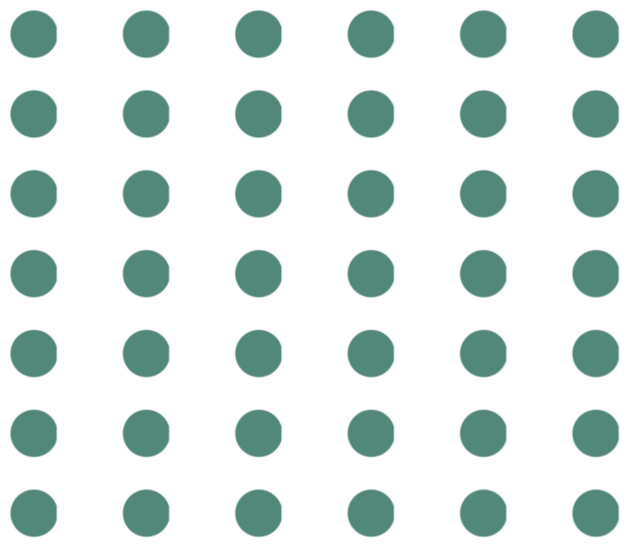
Write a WebGL 2 fragment shader that draws this pattern.

```glsl
#version 300 es
precision highp float;
// Draws a regular grid of green dots, six across and seven down, on white.

uniform vec2 u_resolution;
out vec4 fragColor;

const vec3 PAPER = vec3(1.0);
const vec3 GREEN = vec3(0.318, 0.533, 0.478);

// Lengths are fractions of the canvas height.
const vec2 FIRST_CENTER = vec2(0.0622, 0.0635);
const vec2 PITCH = vec2(0.2051, 0.1457);
const float RADIUS = 0.0431;
const float RIGHT_TRIM = 0.0413;
const float SOFTNESS = 0.0023;

// Offset from the center of the nearest grid cell.
vec2 repeatCell(vec2 p, vec2 first, vec2 pitch) {
    return (fract((p - first) / pitch + 0.5) - 0.5) * pitch;
}

// Signed distance to a disc with a slightly flattened right side.
float trimmedDisc(vec2 p, float radius, float trim) {
    return max(length(p) - radius, p.x - trim);
}

// Coverage of a shape with a smooth edge.
float fillMask(float dist, float blur) {
    return 1.0 - smoothstep(-blur, blur, dist);
}

void main() {
    vec2 p = gl_FragCoord.xy / u_resolution.y;
    float blur = max(SOFTNESS, 0.75 / u_resolution.y);

    vec2 local = repeatCell(p, FIRST_CENTER, PITCH);
    float dot_ = fillMask(trimmedDisc(local, RADIUS, RIGHT_TRIM), blur);

    fragColor = vec4(mix(PAPER, GREEN, dot_), 1.0);
}
```
